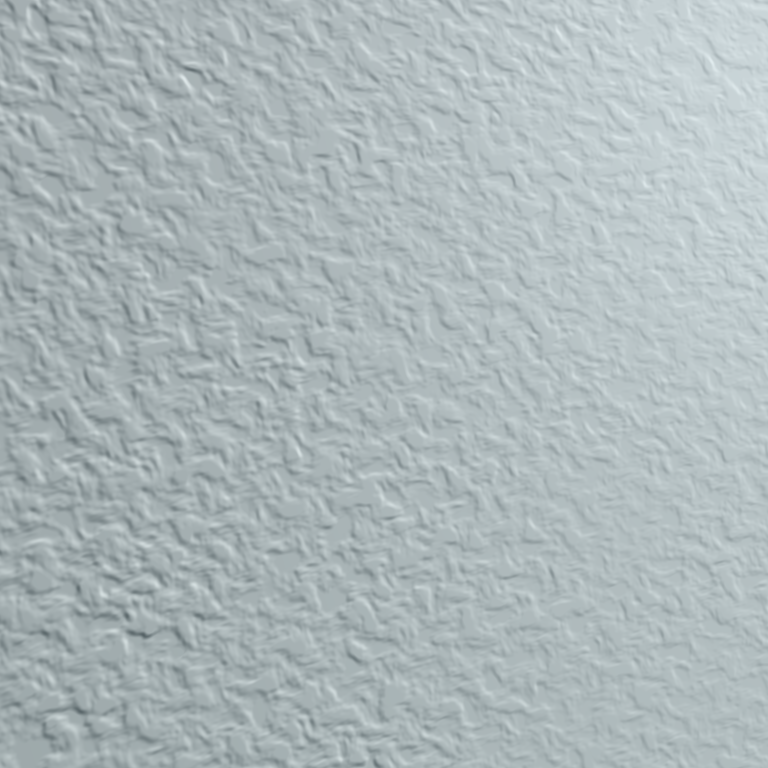
A Shadertoy shader for this texture:

```glsl
const vec3 SHADE = vec3(0.634, 0.673, 0.683);
const vec3 LIGHT = vec3(0.712, 0.752, 0.762);
const vec3 GLOW = vec3(0.080, 0.084, 0.086);

vec3 hash3(vec2 cell) {
    vec3 q = fract(vec3(cell.xyx) * vec3(0.1031, 0.1030, 0.0973));
    q += dot(q, q.yxz + 33.33);
    return fract((q.xxy + q.yzz) * q.zyx);
}

// Cellular noise: one soft bump or dent scattered in each cell
float bumps(vec2 p) {
    vec2 cell = floor(p);
    float sum = 0.0;
    for (int y = -1; y <= 1; y++) {
        for (int x = -1; x <= 1; x++) {
            vec2 c = cell + vec2(x, y);
            vec3 rnd = hash3(c + 200.0);
            vec2 d = p - c - rnd.xy;
            float k = max(0.0, 1.0 - dot(d, d));
            sum += k * k * k * (2.0 * rnd.z - 1.0);
        }
    }
    return sum;
}

// The wall recedes to the right, so its grain shrinks there
vec2 wallPlane(vec2 uv, float horizon) {
    return vec2(uv.x + 0.25 * uv.x * uv.x,
                (uv.y - horizon) * (1.0 + 0.45 * uv.x));
}

// Slightly elongated grain along the given axis
vec2 grainSpace(vec2 p, vec2 axis, float stretch) {
    return vec2(dot(p, axis) / stretch, dot(p, vec2(-axis.y, axis.x)));
}

// Plaster height: coarse grains, small grains and grit, flattened at the ends
float plaster(vec2 p) {
    p += 0.16 * sin(p.yx * 2.3 + vec2(0.4, 1.9));
    float h = bumps(p) + 0.48 * bumps(p * 2.1 + 17.3) + 0.15 * bumps(p * 3.9 + 41.7);
    return smoothstep(-0.75, 0.75, h);
}

// Brightness of slopes facing towards or away from the lamp
float relief(vec2 p, vec2 lamp, float reach) {
    float slope = plaster(p - lamp * reach) - plaster(p + lamp * reach);
    return slope * (slope > 0.0 ? 0.8 : 1.05);
}

vec3 wallTone(vec2 uv) {
    vec3 tone = mix(SHADE, LIGHT, smoothstep(-0.25, 1.15, uv.x) * 1.05);
    vec2 toCorner = uv - vec2(1.06, 0.92);
    tone += GLOW * exp(-4.2 * dot(toCorner, toCorner));
    return tone - vec3(0.024, 0.018, 0.021) * (1.0 - uv.y);
}

void mainImage(out vec4 fragColor, in vec2 fragCoord) {
    vec2 uv = fragCoord / iResolution.xy;
    vec2 axis = normalize(vec2(0.84, -0.54));
    vec2 p = grainSpace(wallPlane(uv, 0.72), axis, 1.35) * 45.0;

    // Relief fades towards the glow and varies in broad patches
    float depth = mix(0.27, 0.12, smoothstep(0.0, 1.0, uv.x));
    depth *= 1.0 + 0.3 * bumps(uv * 7.0 + 5.0);
    float shade = relief(p, normalize(vec2(0.12, 0.99)), 0.125) * depth;

    fragColor = vec4(wallTone(uv) + shade * vec3(1.02, 1.0, 0.98), 1.0);
}
```
